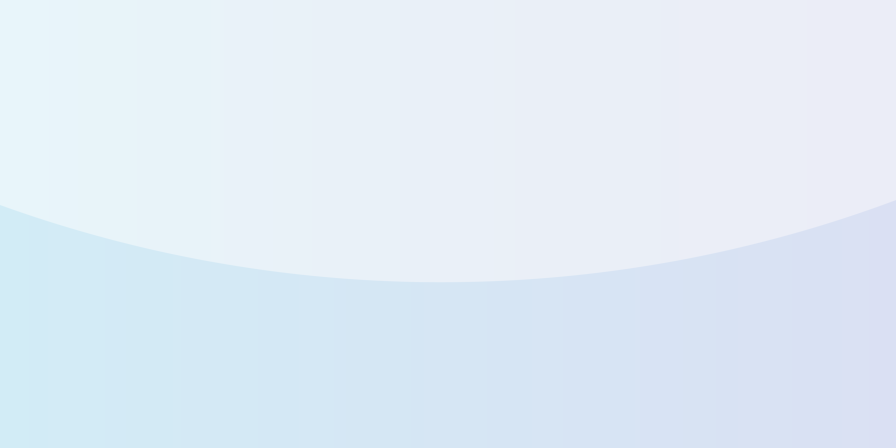
This background is drawn by a Shadertoy shader. Its source:

```glsl
// Three-stop horizontal gradient, t in 0..1
vec3 ramp(vec3 left, vec3 middle, vec3 right, float t) {
    vec3 firstHalf = mix(left, middle, clamp(t * 2.0, 0.0, 1.0));
    return mix(firstHalf, right, clamp(t * 2.0 - 1.0, 0.0, 1.0));
}

void mainImage(out vec4 fragColor, in vec2 fragCoord) {
    vec2 uv = fragCoord / iResolution.xy;
    vec2 p = vec2(uv.x * 2.0, uv.y);
    float pixel = 1.0 / iResolution.y;

    // Lower band: cyan through pale blue to lavender
    vec3 band = ramp(vec3(0.824, 0.925, 0.965),
                     vec3(0.838, 0.902, 0.957),
                     vec3(0.855, 0.879, 0.953), uv.x);

    // Upper veil: the same hues, paler
    vec3 veil = ramp(vec3(0.908, 0.961, 0.980),
                     vec3(0.916, 0.941, 0.971),
                     vec3(0.923, 0.929, 0.967), uv.x);

    // Broad disc whose lowest point hangs just left of centre
    float radius = 2.9;
    float disc = length(p - vec2(0.985, 0.370 + radius)) - radius;
    float coverage = 1.0 - smoothstep(-0.75 * pixel, 0.75 * pixel, disc);

    fragColor = vec4(mix(band, veil, coverage), 1.0);
}
```
